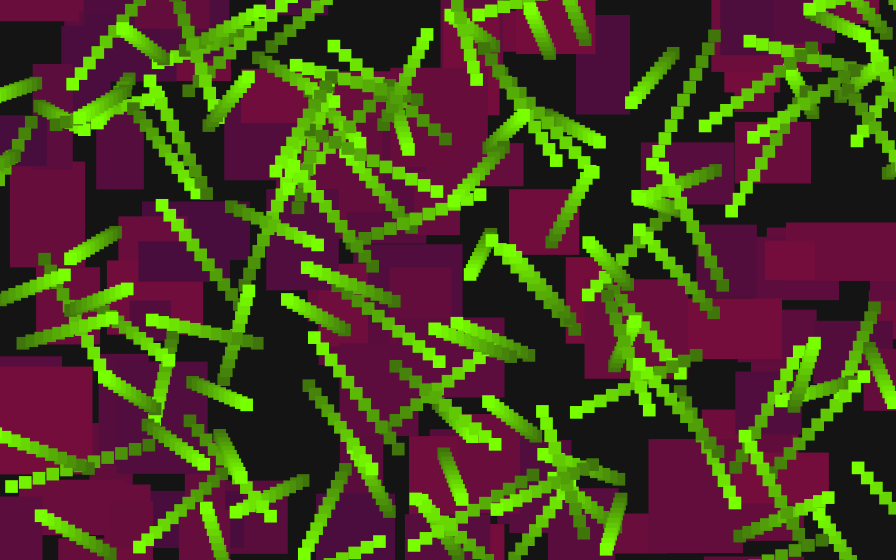
Reproduce this pattern procedurally as a Shadertoy shader.

```glsl
// Short fading trails of green squares over a patchwork of plum rectangles.
// Rectangles and trails are scattered by an integer hash and painted in order;
// each trail is a row of equal squares stepping from a dark tail to a bright head.

const int PATCH_COUNT = 100;
const int TRAIL_COUNT = 132;
const int TRAIL_SQUARES = 11;
const float SQUARE_HALF = 0.0113;
const float HALF_PI = 1.5707963;

const vec3 BACKGROUND = vec3(0.08);
const vec3 PURPLE     = vec3(0.28, 0.05, 0.24);
const vec3 CRIMSON    = vec3(0.46, 0.05, 0.235);
const vec3 TAIL_GREEN = vec3(0.25, 0.46, 0.045);
const vec3 HEAD_GREEN = vec3(0.47, 1.0, 0.0);

// Random number in 0..1 from an item index and a channel
float hash(int index, int channel) {
    uint h = uint(index) * 747796405u + uint(channel) * 2891336453u + 977u;
    h = (h ^ (h >> 16)) * 2246822519u;
    h = (h ^ (h >> 13)) * 3266489917u;
    h ^= h >> 16;
    return float(h >> 8) / 16777216.0;
}

vec2 hash2(int index, int channel) {
    return vec2(hash(index, channel), hash(index, channel + 1));
}

// Smoothed coverage of an axis-aligned box centred at the origin
float boxMask(vec2 p, vec2 halfSize, float pixel) {
    vec2 inside = clamp((halfSize - abs(p)) / pixel + 0.5, 0.0, 1.0);
    return inside.x * inside.y;
}

float segmentDistance(vec2 p, vec2 a, vec2 b) {
    vec2 ab = b - a;
    float t = clamp(dot(p - a, ab) / dot(ab, ab), 0.0, 1.0);
    return length(p - a - ab * t);
}

// Random point on the canvas, reaching a little past its border
vec2 scatter(vec2 random, vec2 canvas, float margin) {
    return mix(vec2(-margin), canvas + margin, random);
}

// Overlapping rectangles, between purple and crimson
vec3 paintPatches(vec3 color, vec2 p, vec2 canvas, float pixel) {
    for (int i = 0; i < PATCH_COUNT; i++) {
        vec2 center = scatter(hash2(i, 1), canvas, 0.05);
        vec2 halfSize = mix(vec2(0.035), vec2(0.105), hash2(i, 3));
        vec3 tint = mix(PURPLE, CRIMSON, hash(i, 5));
        color = mix(color, tint, boxMask(p - center, halfSize, pixel));
    }
    return color;
}

// One trail: squares drawn from tail to head, brighter at each step
vec3 paintTrail(vec3 color, vec2 p, vec2 tail, vec2 stride, float pixel) {
    float last = float(TRAIL_SQUARES - 1);
    if (segmentDistance(p, tail, tail + stride * last) > SQUARE_HALF * 1.5 + pixel) {
        return color;
    }
    for (int k = 0; k < TRAIL_SQUARES; k++) {
        float along = float(k);
        vec3 green = mix(TAIL_GREEN, HEAD_GREEN, along / last);
        float mask = boxMask(p - tail - stride * along, vec2(SQUARE_HALF), pixel);
        color = mix(color, green, mask);
    }
    return color;
}

// All trails, slanted so that none lies along an axis
vec3 paintTrails(vec3 color, vec2 p, vec2 canvas, float pixel) {
    for (int i = 0; i < TRAIL_COUNT; i++) {
        float quadrant = floor(4.0 * hash(i, 11));
        float angle = HALF_PI * (quadrant + mix(0.16, 0.87, hash(i, 12)));
        float spacing = mix(0.008, 0.026, hash(i, 13));
        vec2 stride = spacing * vec2(cos(angle), sin(angle));
        vec2 middle = scatter(hash2(i, 14), canvas, 0.03);
        vec2 tail = middle - stride * 0.5 * float(TRAIL_SQUARES - 1);
        color = paintTrail(color, p, tail, stride, pixel);
    }
    return color;
}

void mainImage(out vec4 fragColor, in vec2 fragCoord) {
    // Canvas height is one unit
    float pixel = 1.0 / iResolution.y;
    vec2 p = fragCoord * pixel;
    vec2 canvas = iResolution.xy * pixel;

    vec3 color = paintPatches(BACKGROUND, p, canvas, pixel);
    color = paintTrails(color, p, canvas, pixel);
    fragColor = vec4(color, 1.0);
}
```
